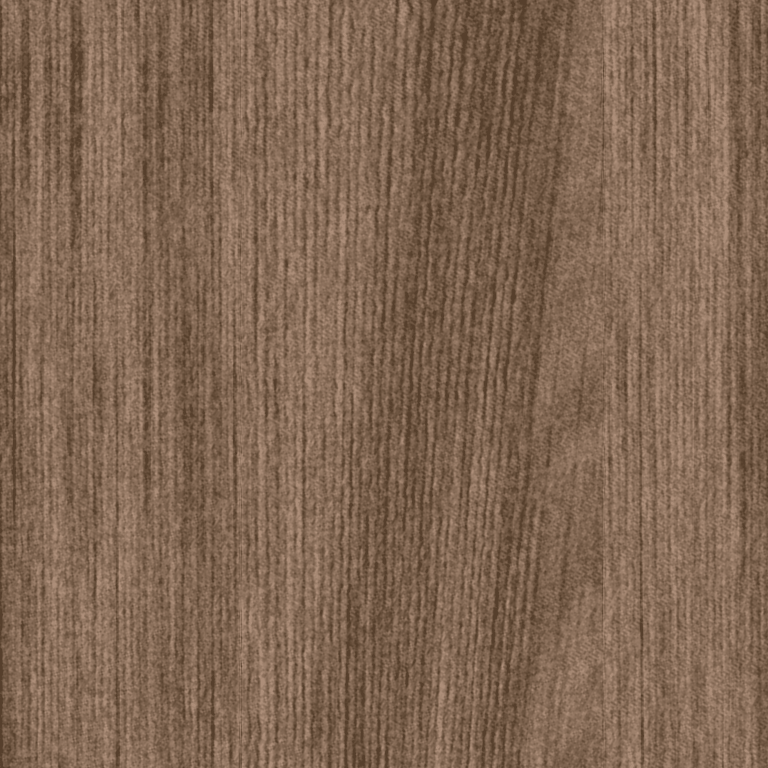
Give the GLSL for this texture, as a WebGL 1 fragment shader.

```glsl
precision highp float;
uniform vec2 u_resolution;

#define DARK vec3(0.376, 0.284, 0.206)
#define LIGHT vec3(0.638, 0.522, 0.440)
#define SEAM_LEFT 0.313
#define SEAM_RIGHT 0.785
#define RIDGES 80.0
#define RIDGE_DEPTH 0.22
#define FIBRE_DEPTH 0.46
#define GRAIN_DEPTH 0.62
#define STREAK_DEPTH 0.26
#define LEAN 0.10

float hash(vec2 p) {
  return fract(sin(dot(p, vec2(127.1, 311.7))) * 43758.5453);
}

float noise(vec2 p) {
  vec2 cell = floor(p);
  vec2 f = fract(p);
  f = f * f * (3.0 - 2.0 * f);
  float low = mix(hash(cell), hash(cell + vec2(1.0, 0.0)), f.x);
  float high = mix(hash(cell + vec2(0.0, 1.0)), hash(cell + 1.0), f.x);
  return mix(low, high, f.y);
}

// Noise centred on zero
float signedNoise(vec2 p) {
  return noise(p) - 0.5;
}

float bell(float x, float centre, float width) {
  float d = (x - centre) / width;
  return exp(-d * d);
}

// Left strip: shaded edges and long uneven streaks
float leftTone(vec2 p) {
  float tone = 0.60 - 0.26 * bell(p.x, 0.0, 0.04);
  tone -= 0.16 * bell(p.x, 0.265 - 0.03 * p.y, 0.05);
  return tone + 0.14 * signedNoise(vec2(p.x * 18.0, p.y * 0.8 + 4.0));
}

// Arched growth rings that crest at the right seam
float archRings(vec2 p) {
  float d = SEAM_RIGHT - p.x;
  float height = p.y + 14.0 * d * d + 0.02 * signedNoise(p * vec2(30.0, 9.0));
  float rings = signedNoise(vec2(height * 28.0, 2.0));
  float patches = signedNoise(vec2(height * 7.0, 9.0));
  float fade = smoothstep(0.15, 0.07, d);
  return fade * (0.24 * rings + 0.26 * patches);
}

// Middle strip: pale at left, with leaning dark heartwood
float middleTone(vec2 p) {
  float sway = 0.02 * signedNoise(vec2(p.y * 3.0, 7.0));
  float heart = bell(p.x, mix(0.485, 0.615, p.y) + sway, 0.085);
  float edge = bell(p.x, mix(0.645, 0.705, p.y) + sway, 0.035);
  float tone = 0.64 - 0.36 * heart - 0.28 * edge;
  tone -= 0.08 * smoothstep(0.58, 0.72, p.x);
  return tone + archRings(p);
}

// Right strip: even and pale, darker at its outer edge
float rightTone(vec2 p) {
  float tone = 0.61 - 0.24 * smoothstep(0.955, 1.0, p.x);
  return tone + 0.08 * signedNoise(vec2(p.x * 22.0, p.y * 0.8));
}

void main() {
  vec2 p = gl_FragCoord.xy / u_resolution;
  float seamBlur = 0.0025;
  float pastLeft = smoothstep(-seamBlur, seamBlur, p.x - SEAM_LEFT);
  float pastRight = smoothstep(-seamBlur, seamBlur, p.x - SEAM_RIGHT);
  float inMiddle = pastLeft * (1.0 - pastRight);

  // Broad colour of the three strips
  float tone = mix(leftTone(p), middleTone(p), pastLeft);
  tone = mix(tone, rightTone(p), pastRight);

  // Grain direction follows the leaning heartwood
  float lean = LEAN * smoothstep(0.34, 0.72, p.x) * inMiddle;
  float across = p.x - lean * (p.y - 0.5);
  across += 0.003 * signedNoise(vec2(p.x * 7.0, p.y * 2.0));

  // Long streaks and thin dark pore lines
  float streak = signedNoise(vec2(across * 90.0, p.y * 0.9));
  float pore = smoothstep(0.62, 0.9, noise(vec2(across * 170.0, p.y * 2.2 + 20.0)));
  float poreBreaks = 0.4 + 1.2 * noise(vec2(across * 90.0, p.y * 45.0));
  tone += STREAK_DEPTH * streak * mix(1.0, 0.45, inMiddle) * (1.0 - 0.3 * pastRight);
  tone -= 0.36 * (pore * poreBreaks - 0.15) * mix(1.0, 0.5, inMiddle);

  // Narrow dark furrows between ridges, jittered into short stitches
  float spacing = 1.8 * signedNoise(vec2(across * 30.0, p.y * 1.5));
  float jitter = 2.0 * signedNoise(vec2(across * RIDGES, p.y * 75.0));
  float count = mix(RIDGES * 1.3, RIDGES, inMiddle);
  float phase = 6.28318 * across * count + spacing + jitter;
  float ridge = sin(phase) + 0.35 * sin(2.0 * phase + 0.9);
  float stitch = 0.4 + 1.2 * noise(vec2(across * RIDGES, p.y * 60.0 + 8.0));
  float archZone = inMiddle * smoothstep(0.66, 0.72, p.x);
  float ridgeShare = mix(0.6, 1.0, inMiddle) * (1.0 - 0.75 * archZone);
  tone += RIDGE_DEPTH * ridge * stitch * ridgeShare;

  // Long and short fibres
  float fibre = signedNoise(vec2(across * 240.0, p.y * 10.0));
  fibre += 0.7 * signedNoise(vec2(across * 250.0, p.y * 70.0 + 5.0));
  tone += FIBRE_DEPTH * fibre * (1.0 - 0.45 * archZone);

  // Crisp surface grain in two sizes, turned to hide the lattice
  vec2 turned = vec2(0.87 * p.x - 0.5 * p.y, 0.5 * p.x + 0.87 * p.y);
  float grain = signedNoise(turned * 400.0 + 31.0);
  grain += 0.5 * signedNoise(turned.yx * 210.0 + 3.0);
  tone += GRAIN_DEPTH * grain;

  // Faint joints between strips
  tone -= 0.10 * (bell(p.x, SEAM_LEFT, 0.0025) + bell(p.x, SEAM_RIGHT, 0.0025));

  gl_FragColor = vec4(mix(DARK, LIGHT, clamp(tone, -0.15, 1.15)), 1.0);
}
```
